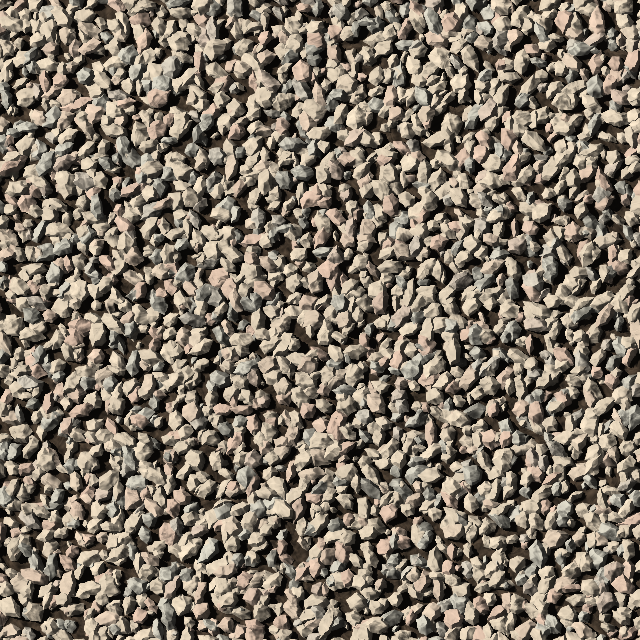
Reproduce this texture procedurally as a WebGL 1 fragment shader.

```glsl
precision highp float;
// Sunlit crushed gravel: small angular tan, pink and grey stones over dark gaps.
// Each stone is a faceted solid cut by random planes, scattered on jittered grids;
// the resulting height field is shaded by a low sun and marched for cast shadows.

uniform vec2 u_resolution;

const float CELLS = 31.0;        // grid cells across the canvas
const float SIDES = 6.0;         // cutting planes per stone
const float SOFTNESS = 0.045;    // edge width in cells
const float TAU = 6.2831853;
const vec3 SUN = vec3(-0.68, 0.32, 0.66);
const vec3 TAN = vec3(0.89, 0.825, 0.725);
const vec3 PINK = vec3(0.86, 0.745, 0.66);
const vec3 GREY = vec3(0.64, 0.625, 0.575);
const vec3 SOIL = vec3(0.27, 0.225, 0.18);

struct Surface {
  float height;
  vec2 slope;
  vec3 color;
};

float hash(vec2 p) {
  return fract(sin(dot(p, vec2(127.1, 311.7))) * 43758.5453);
}

vec2 hash2(vec2 p) {
  return vec2(hash(p), hash(p + 57.3));
}

// Layered, rotated sines, roughly -1 to 1.
float grain(vec2 p) {
  float sum = 0.0;
  float weight = 0.5;
  for (int i = 0; i < 4; i++) {
    p = mat2(1.2, 0.95, -0.95, 1.2) * p + 1.3 * sin(p.yx * 0.7);
    sum += weight * sin(p.x) * sin(p.y);
    weight *= 0.8;
  }
  return sum;
}

vec3 stoneColor(vec2 id) {
  float kind = hash(id + 3.7);
  vec3 color = mix(TAN, PINK, smoothstep(0.5, 0.75, kind));
  color = mix(color, GREY, smoothstep(0.74, 0.86, kind));
  return color * mix(0.82, 1.12, hash(id + 8.1));
}

// Lays one faceted stone, centred on the origin of p, over the surface below.
Surface addStone(Surface below, vec2 p, vec2 id, float size) {
  float turn = TAU * hash(id + 1.9);
  mat2 spin = mat2(cos(turn), sin(turn), -sin(turn), cos(turn));
  float stretch = mix(0.66, 1.0, hash(id + 4.3));
  vec2 scale = vec2(stretch, 1.0 / stretch);
  vec2 q = (spin * p) * scale;
  float radius = size * mix(0.27, 0.52, hash(id + 6.1));
  float base = size * 0.38 * hash(id + 2.2);

  // Start from a tilted top plane, then cut it by sloping sides.
  vec2 slope = 0.8 * (hash2(id + 9.4) - 0.5);
  float height = base + 0.3 * size + dot(slope, q);
  float inset = 1.0;
  for (float k = 0.0; k < SIDES; k++) {
    vec2 rnd = hash2(id + 11.3 * (k + 1.0));
    float angle = (k + 0.6 * rnd.x) * TAU / SIDES;
    vec2 outward = vec2(cos(angle), sin(angle));
    float gap = radius - dot(outward, q);
    float steep = mix(0.6, 2.0, rnd.y);
    float side = base + gap * steep;
    float cut = smoothstep(-SOFTNESS, SOFTNESS, height - side);
    slope = mix(slope, -outward * steep, cut);
    height = min(height, side);
    inset = min(inset, gap);
  }
  slope = (slope * scale) * spin;

  float cover = smoothstep(0.0, SOFTNESS, inset)
              * smoothstep(-SOFTNESS, SOFTNESS, height - below.height);
  return Surface(mix(below.height, height, cover),
                 mix(below.slope, slope, cover),
                 mix(below.color, stoneColor(id), cover));
}

// Two layers of stones and one of smaller chips that show in the gaps.
Surface gravel(vec2 p) {
  Surface top = Surface(-0.1, vec2(0.0), SOIL);
  for (float layer = 0.0; layer < 3.0; layer++) {
    float size = layer < 0.5 ? 0.62 : 1.0;
    vec2 q = p + layer * vec2(0.5, 0.47);
    vec2 cell = floor(q);
    for (float y = -1.0; y <= 1.0; y++) {
      for (float x = -1.0; x <= 1.0; x++) {
        vec2 corner = cell + vec2(x, y);
        vec2 id = corner + layer * 83.0;
        vec2 offset = q - corner - mix(vec2(0.15), vec2(0.85), hash2(id));
        if (length(offset) < 1.15 * size) top = addStone(top, offset, id, size);
      }
    }
  }
  return top;
}

// Fraction of sunlight reaching a point at the given height.
float sunlight(vec2 p, float height) {
  float light = 1.0;
  for (float i = 1.0; i <= 4.0; i++) {
    float reach = 0.15 * i;
    float ray = height + reach * SUN.z / length(SUN.xy);
    float blocker = gravel(p + reach * normalize(SUN.xy)).height;
    light = min(light, 1.0 - smoothstep(0.0, 0.1, blocker - ray));
  }
  return light;
}

void main() {
  vec2 p = gl_FragCoord.xy / min(u_resolution.x, u_resolution.y) * CELLS;
  // Roughen the outlines slightly.
  p += 0.045 * vec2(grain(p * 2.6), grain(p * 2.6 + 19.0));

  Surface top = gravel(p);
  vec2 bumps = vec2(grain(p * 3.4 + 7.0), grain(p * 3.4 + 31.0));
  vec3 normal = normalize(vec3(0.4 * bumps - top.slope, 1.0));
  float direct = max(dot(normal, normalize(SUN)), 0.0) * sunlight(p, top.height);
  float openSky = smoothstep(-0.15, 0.55, top.height);
  float ambient = mix(0.13, 0.25, openSky);
  float tone = 1.0 + 0.2 * grain(p * 4.5) + 0.08 * grain(p * 0.12);
  vec3 color = top.color * (ambient + 1.2 * direct) * tone;

  // Soft highlight limit that keeps the hue.
  float peak = max(color.r, 0.001);
  color *= min(peak, 0.84 + 0.22 * (peak - 0.84)) / peak;
  gl_FragColor = vec4(clamp(color, 0.0, 1.0), 1.0);
}
```
